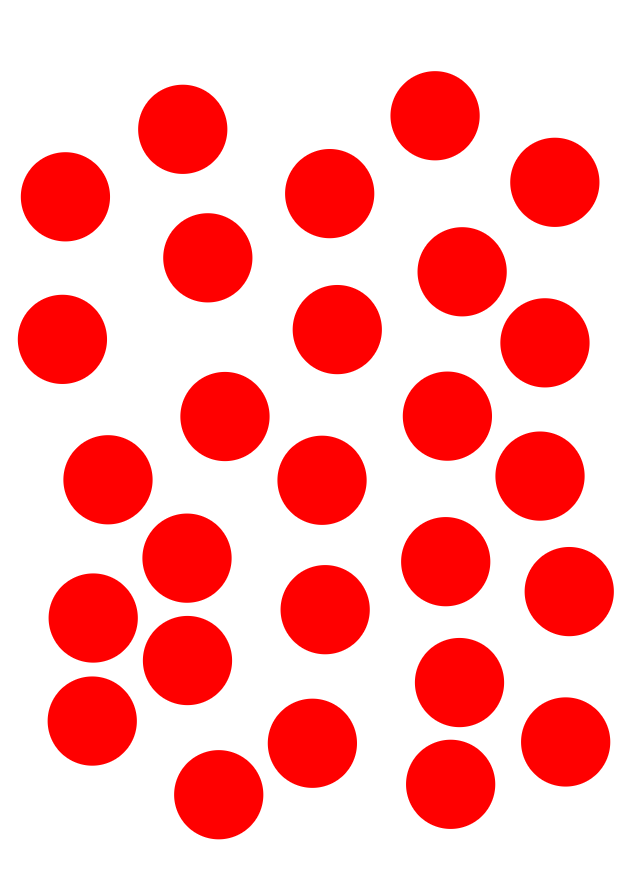
Give the GLSL for this pattern, as a Shadertoy shader.

```glsl
const vec3 PAPER = vec3(1.0);
const vec3 RED = vec3(1.0, 0.0, 0.0);

// Lengths are in canvas widths
const float RADIUS = 0.0697;
const int COLUMNS = 5;
const int LONG_COLUMN = 6;                   // odd columns hold 6 dots, even ones 5
const vec2 LOW_MARGIN = vec2(0.130, 0.145);
const vec2 HIGH_MARGIN = vec2(0.115, 0.200);
const vec2 JITTER = vec2(0.042, 0.032);
const float CROWDING = 0.06;                 // how much closer the lower dots sit
const float TAU = 6.2831853;

vec2 hash22(vec2 p) {
    vec3 q = fract(p.xyx * vec3(0.1031, 0.1030, 0.0973));
    q += dot(q, q.yzx + 33.33);
    return fract((q.xx + q.yz) * q.zy);
}

// Random offset spread evenly over an ellipse
vec2 ellipseOffset(vec2 id, vec2 reach) {
    vec2 h = hash22(id + 11.0);
    float angle = TAU * h.x;
    return reach * sqrt(h.y) * vec2(cos(angle), sin(angle));
}

// Vector to p along the shortest way round the tile
vec2 wrapDelta(vec2 p, vec2 size) {
    return p - size * round(p / size);
}

// Center of one dot; short columns sit half a step higher
vec2 dotCenter(int column, int row, bool isLong, vec2 size) {
    vec2 id = vec2(column, row);
    vec2 steps = vec2(COLUMNS - 1, LONG_COLUMN - 1);
    vec2 place = (id + vec2(0.0, isLong ? 0.0 : 0.5)) / steps;
    place.y *= mix(1.0 - CROWDING, 1.0, place.y);
    return mix(LOW_MARGIN, size - HIGH_MARGIN, place) + ellipseOffset(id, JITTER);
}

// Signed distance to the nearest dot on the wrapped tile
float dotField(vec2 p, vec2 size, float radius) {
    float nearest = 1.0;
    for (int column = 0; column < COLUMNS; column++) {
        bool isLong = column % 2 == 1;
        int count = isLong ? LONG_COLUMN : LONG_COLUMN - 1;
        for (int row = 0; row < count; row++) {
            vec2 center = dotCenter(column, row, isLong, size);
            nearest = min(nearest, length(wrapDelta(p - center, size)) - radius);
        }
    }
    return nearest;
}

// Edge coverage over one pixel
float coverage(float dist, float pixel) {
    return clamp(0.5 - dist / pixel, 0.0, 1.0);
}

void mainImage(out vec4 fragColor, in vec2 fragCoord) {
    vec2 size = vec2(1.0, iResolution.y / iResolution.x);
    vec2 p = fragCoord / iResolution.x;
    float ink = coverage(dotField(p, size, RADIUS), 1.0 / iResolution.x);
    fragColor = vec4(mix(PAPER, RED, ink), 1.0);
}
```
